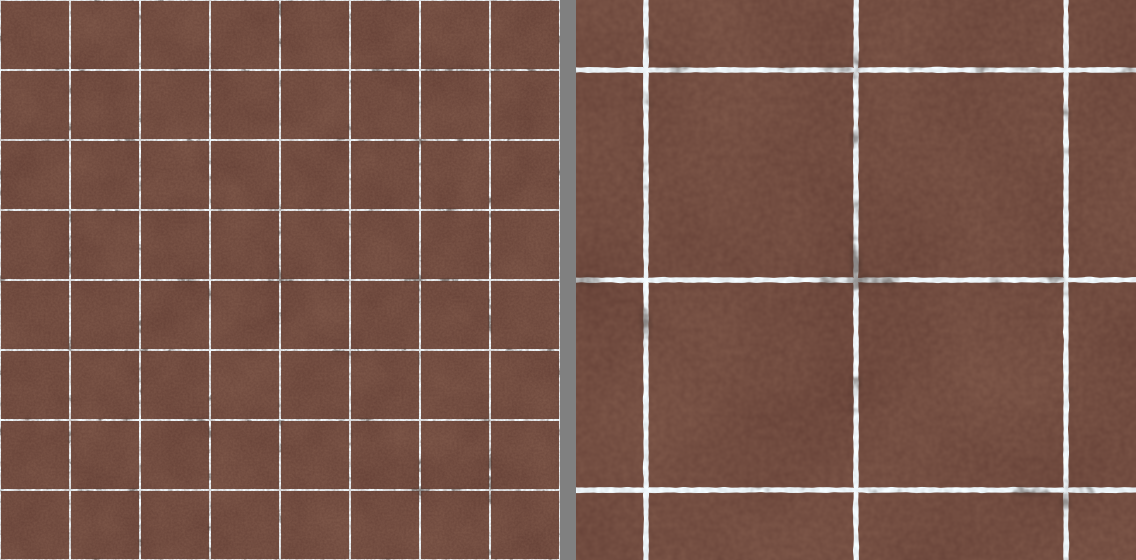
Left, the full canvas; right, a detail of the centre.
Give the GLSL for this texture, as a Shadertoy shader.

```glsl
// Unit gradient for a lattice cell, wrapped at the period
vec2 gradient(ivec2 cell, int period) {
    uvec2 c = uvec2((cell + period) % period);
    uint h = c.x * 1597334677u ^ (c.y + uint(period) * 131u) * 3812015801u;
    h = (h ^ (h >> 15)) * 2246822519u;
    h = (h ^ (h >> 13)) * 3266489917u;
    float angle = float((h ^ (h >> 16)) & 65535u) / 65536.0 * 6.28319;
    return vec2(cos(angle), sin(angle));
}

// Tileable gradient noise with a whole number of cells across the canvas
float noise(vec2 uv, int period) {
    vec2 p = uv * float(period);
    ivec2 i = ivec2(floor(p));
    vec2 f = fract(p);
    vec2 s = f * f * f * (f * (f * 6.0 - 15.0) + 10.0);
    float a = dot(gradient(i, period), f);
    float b = dot(gradient(i + ivec2(1, 0), period), f - vec2(1, 0));
    float c = dot(gradient(i + ivec2(0, 1), period), f - vec2(0, 1));
    float d = dot(gradient(i + ivec2(1, 1), period), f - vec2(1, 1));
    return mix(mix(a, b, s.x), mix(c, d, s.x), s.y);
}

float fbm(vec2 uv, int period) {
    float sum = 0.0, amplitude = 1.0;
    for (int octave = 0; octave < 4; octave++) {
        sum += amplitude * noise(uv, period);
        amplitude *= 0.55;
        period *= 2;
    }
    return sum;
}

void mainImage(out vec4 fragColor, in vec2 fragCoord) {
    vec2 uv = fragCoord / iResolution.xy;
    float pixel = 8.0 / min(iResolution.x, iResolution.y);

    // Clay: broad mottling and fine grain
    float cloud = fbm(uv, 11);
    float grain = noise(uv, 233) + 0.5 * noise(uv, 397);
    float tone = clamp(0.66 + 0.42 * cloud + 0.42 * grain, -0.4, 1.15);
    vec3 color = mix(vec3(0.40, 0.255, 0.215), vec3(0.475, 0.325, 0.272), tone);

    // Grout: distance to the nearest line of an 8 by 8 grid, slightly uneven
    vec2 cell = fract(uv * 8.0);
    vec2 toLine = min(cell, 1.0 - cell);
    float edge = min(toLine.x, toLine.y);
    float halfWidth = 0.0125 + 0.004 * noise(uv, 90) + 0.003 * noise(uv, 210);
    float grout = clamp((halfWidth - edge) / pixel + 0.5, 0.0, 1.0);

    // Grey stains along the joints
    float stain = smoothstep(0.1, 0.65, fbm(uv, 37) - 0.25 * cloud);
    vec3 groutColor = mix(vec3(0.93, 0.96, 0.975), vec3(0.46, 0.44, 0.43), 0.8 * stain);
    groutColor *= 1.0 + 0.08 * grain;
    color *= 1.0 - 0.15 * stain * (1.0 - smoothstep(0.01, 0.045, edge));

    fragColor = vec4(mix(color, groutColor, grout), 1.0);
}
```
